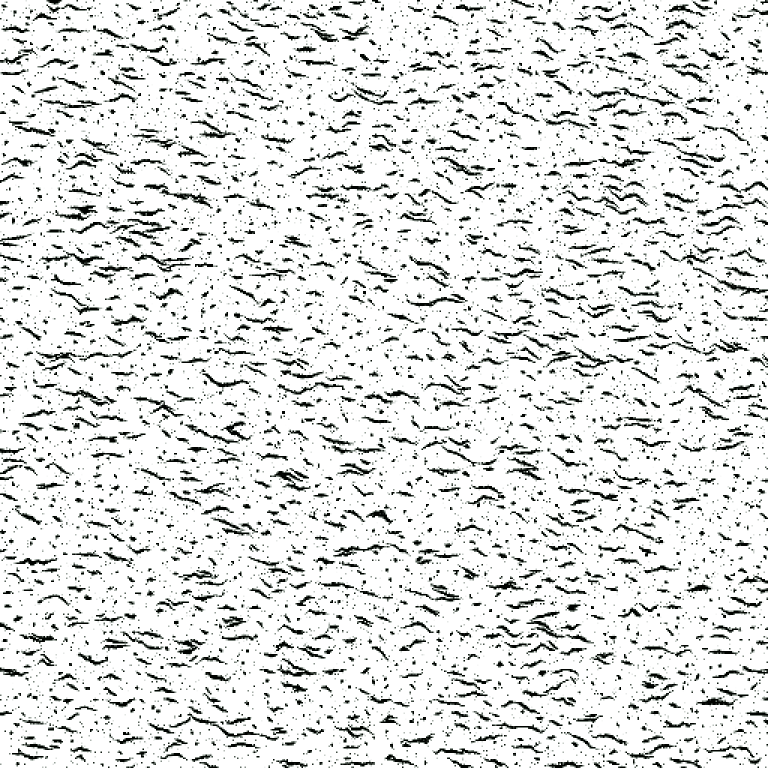
A Shadertoy shader for this texture:

```glsl
const float GRAINS = 512.0;                // grains across the canvas
const vec2 CELL = vec2(14.0, 8.0);         // stroke spacing, in grains
const vec2 HALF_LENGTH = vec2(1.0, 13.0);  // shortest and longest half stroke
const float LENGTH_BIAS = 2.7;             // higher gives more short strokes
const float HALF_WIDTH = 1.1;              // half stroke thickness, in grains
const float EDGE_CONTRAST = 2.0;
const float EDGE_RAGGED = 0.6;
const vec2 SLOPE = vec2(-0.2, 0.45);       // range of fall towards the right
const vec2 WAVE_SIZE = vec2(9.0, 18.0);    // wave bending the strokes
const float WAVE_HEIGHT = 5.5;
const vec2 KINK_SIZE = vec2(3.5, 9.0);     // small kinks along the strokes
const float KINK_HEIGHT = 2.2;
const float SPECK_SHARE = 0.035;
const vec3 PAPER = vec3(1.0);
const vec3 INK = vec3(0.0, 0.01, 0.0);
const vec3 GREY_TINT = vec3(-0.09, 0.03, -0.06);

float hash(vec2 p) {
    vec3 q = fract(p.xyx * 0.1031);
    q += dot(q, q.yzx + 33.33);
    return fract((q.x + q.y) * q.z);
}

float noise(vec2 p) {
    vec2 i = floor(p), f = fract(p);
    f = f * f * (3.0 - 2.0 * f);
    vec2 e = vec2(1.0, 0.0);
    return mix(mix(hash(i), hash(i + e.xy), f.x),
               mix(hash(i + e.yx), hash(i + e.xx), f.x), f.y);
}

// Darkness of one tapered stroke owned by a cell
float stroke(vec2 p, vec2 cell, float ragged) {
    vec2 jitter = vec2(hash(cell + 17.3), hash(cell + 71.9));
    vec2 d = p - (cell + mix(vec2(0.05), vec2(0.95), jitter)) * CELL;
    float size = pow(hash(cell + 133.1), LENGTH_BIAS);
    float along = d.x / mix(HALF_LENGTH.x, HALF_LENGTH.y, size);
    if (abs(along) > 1.0) return 0.0;
    d.y += d.x * mix(SLOPE.x, SLOPE.y, hash(cell + 211.7));
    float width = HALF_WIDTH * (1.0 - along * along);
    return clamp((width - abs(d.y) + ragged) * EDGE_CONTRAST + 0.5, 0.0, 1.0);
}

// Darkness of a single grain: bent strokes and loose specks
float grainInk(vec2 grain) {
    float ragged = (hash(grain + 307.0) - 0.5) * EDGE_RAGGED;
    vec2 p = grain;
    p.y += WAVE_HEIGHT * (noise(grain / WAVE_SIZE + 20.0) - 0.5);
    p.y += KINK_HEIGHT * (noise(grain / KINK_SIZE + 90.0) - 0.5);
    vec2 home = floor(p / CELL);
    float ink = 0.0;
    for (int y = -1; y <= 1; y++)
        for (int x = -1; x <= 1; x++)
            ink = max(ink, stroke(p, home + vec2(x, y), ragged));
    float speck = step(1.0 - SPECK_SHARE, hash(grain + 419.0)) * hash(grain + 523.0);
    return max(ink, speck);
}

void mainImage(out vec4 fragColor, in vec2 fragCoord) {
    // Blend neighbouring grains over a narrow soft edge
    vec2 p = fragCoord / iResolution.y * GRAINS - 0.5;
    vec2 i = floor(p);
    vec2 f = smoothstep(0.2, 0.8, fract(p));
    vec2 e = vec2(1.0, 0.0);
    float ink = mix(mix(grainInk(i), grainInk(i + e.xy), f.x),
                    mix(grainInk(i + e.yx), grainInk(i + e.xx), f.x), f.y);

    vec3 color = mix(PAPER, INK, ink) + GREY_TINT * ink * (1.0 - ink);
    fragColor = vec4(color, 1.0);
}
```
